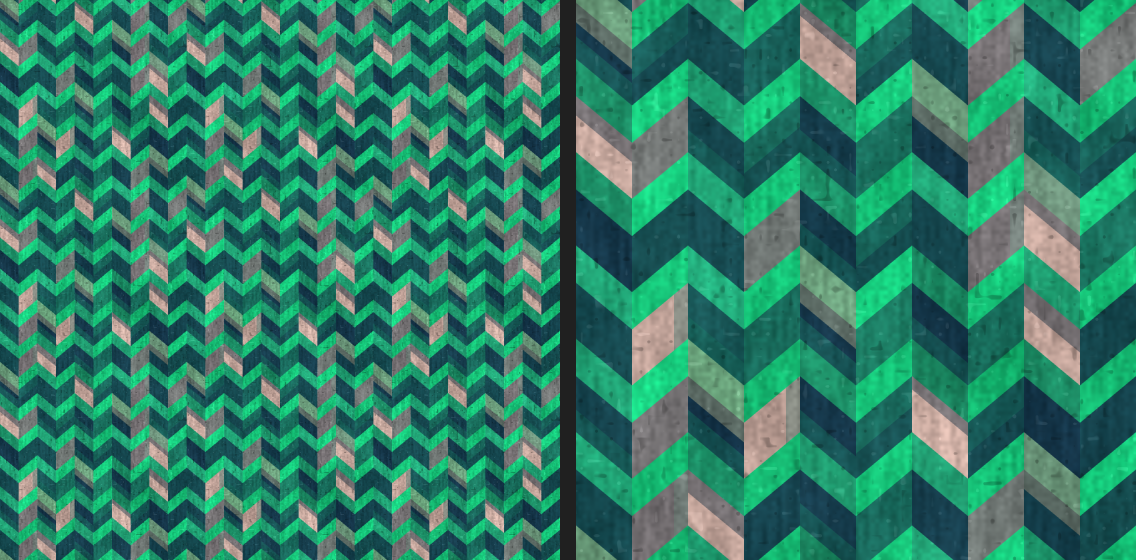
Left, the full canvas; right, a detail of the centre.
This pattern is drawn by a WebGL 2 fragment shader. Its source:

```glsl
#version 300 es
precision highp float;
uniform vec2 u_resolution;
out vec4 fragColor;

float hash(vec2 p) {
  vec3 a = fract(p.xyx * vec3(0.1031, 0.1030, 0.0973));
  a += dot(a, a.yzx + 33.33);
  return fract((a.x + a.y) * a.z);
}

// Value noise that wraps once per tile
float tileNoise(vec2 tile, vec2 cells) {
  vec2 p = tile * cells;
  vec2 i = floor(p), f = fract(p);
  f = f * f * (3.0 - 2.0 * f);
  vec2 a = mod(i, cells), b = mod(i + 1.0, cells);
  return mix(mix(hash(a), hash(vec2(b.x, a.y)), f.x),
             mix(hash(vec2(a.x, b.y)), hash(b), f.x), f.y);
}

bool sameChevron(float a, float b) {
  return abs(mod(a - b + 0.5, 5.0) - 0.5) < 0.25;
}

// Flat colour of the herringbone pieces; tile.y runs downward
vec3 pieceColor(vec2 tile) {
  const vec3 navy = vec3(0.08, 0.20, 0.28);
  const vec3 teal = vec3(0.09, 0.42, 0.36);
  const vec3 fern = vec3(0.12, 0.60, 0.43);
  const vec3 emerald = vec3(0.09, 0.78, 0.48);
  const vec3 sage = vec3(0.43, 0.66, 0.50);
  const vec3 ash = vec3(0.43, 0.50, 0.47);
  const vec3 mauve = vec3(0.46, 0.44, 0.45);
  const vec3 blush = vec3(0.77, 0.65, 0.61);

  // Ten slanted columns by six rows in each tile
  float column = mod(floor(tile.x * 10.0), 10.0);
  float across = fract(tile.x * 10.0);
  bool falling = mod(column, 2.0) < 0.5;
  float slant = (across - 0.5) * (falling ? 0.5 : -0.5);
  float height = tile.y * 6.0 - slant + 0.12;
  float row = mod(floor(height), 6.0);
  float t = fract(height);
  float chevron = floor(column * 0.5);
  float shade = hash(vec2(column * 3.0 + 7.0, row * 5.0 + 2.0));
  float split = hash(vec2(column + 31.0, row + 17.0));

  // Pale accents wander diagonally from row to row
  float accent = floor(2.4 - 1.2 * row - 0.8 * sin(row * 1.0472 + 0.4));
  bool sageHere = sameChevron(chevron, accent + (row == 2.0 ? 0.0 : 3.0));

  // Narrow light band
  if (t < 0.4) {
    if (!falling) return emerald * mix(0.92, 1.06, shade);
    return sageHere ? mix(sage, ash, shade * 0.6) : fern * mix(0.85, 1.12, shade);
  }

  // Wide band, falling side
  float inner = (t - 0.4) / 0.6;
  if (falling) {
    if (sameChevron(chevron, accent))
      return inner < 0.22 + 0.2 * split ? mauve : blush;
    if (sageHere && inner < 0.35) return ash * 0.85;
    vec3 dark = mix(navy, vec3(0.09, 0.33, 0.33), shade * shade);
    return split > 0.6 && inner > 0.6 ? mix(dark, teal, 0.5) : dark;
  }

  // Wide band, rising side
  float nearStep = row == 1.0 ? 0.0 : 2.0;
  float farStep = floor(1.5 + 1.5 * mod(row, 3.0));
  if (sameChevron(chevron, accent + farStep)) {
    vec3 pale = row == 3.0 || row == 4.0 ? blush * 0.95 : mauve;
    return across > 0.75 ? mix(pale, ash, 0.7) : pale;
  }
  if (row != 3.0 && sameChevron(chevron, accent + nearStep))
    return mix(ash, mauve, shade);
  vec3 base = mix(vec3(0.09, 0.35, 0.34), vec3(0.11, 0.49, 0.39), shade);
  if (split > 0.62 && inner > 0.55) return mix(base, navy, 0.45);
  return split < 0.15 ? mix(base, navy, 0.6) : base;
}

void main() {
  vec2 uv = gl_FragCoord.xy / u_resolution;
  vec2 tile = vec2(uv.x, 1.0 - uv.y) * 3.0;

  // Smooth the edges by averaging a 3 by 3 grid of samples
  vec3 color = vec3(0.0);
  for (int k = 0; k < 9; k++) {
    vec2 offset = (vec2(k % 3, k / 3) - 1.0) * 0.4;
    color += pieceColor(tile + offset * 3.0 / u_resolution) / 9.0;
  }

  // Worn cloth: soft blotches, upright threads, fine grain
  float blotch = tileNoise(tile, vec2(9.0)) - 0.5;
  float thread = tileNoise(tile, vec2(110.0, 22.0)) - 0.5;
  float grain = tileNoise(tile + 0.37, vec2(130.0)) - 0.5;
  color *= 1.0 + 0.12 * blotch + 0.16 * thread + 0.16 * grain;
  color += 0.025 * (blotch + thread);

  // Sparse dark and light flecks
  float fleck = tileNoise(tile + 0.71, vec2(75.0));
  color *= 1.0 - 0.22 * smoothstep(0.84, 0.97, fleck);
  color += 0.07 * smoothstep(0.14, 0.03, fleck);
  fragColor = vec4(clamp(color, 0.0, 1.0), 1.0);
}
```
